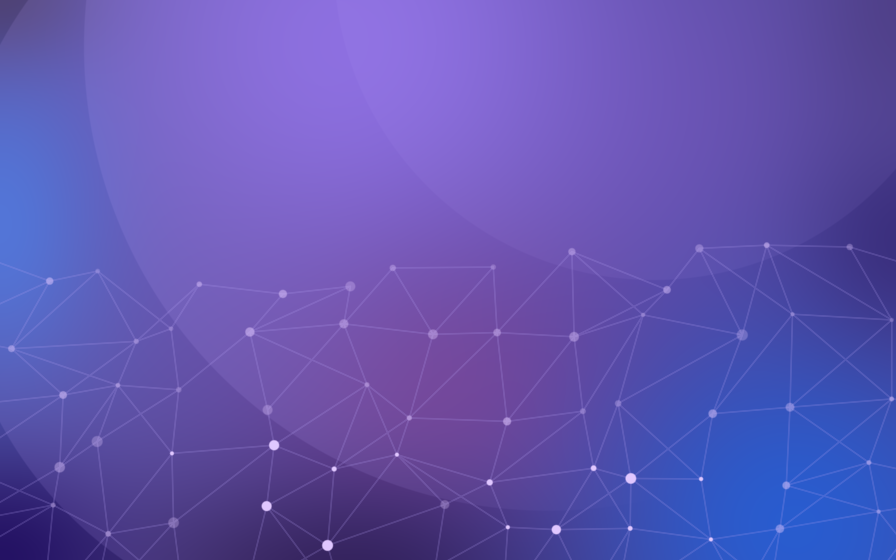
A Shadertoy shader for this background:

```glsl
// Violet and blue gradient with large translucent discs and a network of linked dots.

#define CELL vec2(0.135, 0.115)   // spacing of the network nodes
#define ROWS 5.0                  // rows of nodes above the lower edge
#define JITTER 0.78               // node scatter inside a cell
#define LINE_ALPHA 0.20
#define LINE_WIDTH 0.0007
#define DISC_ALPHA 0.13
#define BASE_COLOR vec3(0.30, 0.26, 0.58)
#define DISC_COLOR vec3(0.75, 0.65, 1.00)
#define LINE_COLOR vec3(0.70, 0.62, 0.95)
#define DOT_COLOR vec3(0.88, 0.78, 1.00)

vec2 hash2(vec2 p) {
    vec3 q = fract(vec3(p.xyx) * vec3(0.1031, 0.1030, 0.0973));
    q += dot(q, q.yzx + 33.33);
    return fract((q.xx + q.yz) * q.zy);
}

// Soft elliptical falloff
float glow(vec2 p, vec2 center, vec2 radius) {
    vec2 d = (p - center) / radius;
    return exp(-dot(d, d));
}

float disc(vec2 p, vec2 center, float radius, float aa) {
    return 1.0 - smoothstep(-aa, aa, length(p - center) - radius);
}

float segment(vec2 p, vec2 a, vec2 b) {
    vec2 pa = p - a, ba = b - a;
    return length(pa - ba * clamp(dot(pa, ba) / dot(ba, ba), 0.0, 1.0));
}

vec2 nodePosition(vec2 id) {
    return (id + 0.5 + JITTER * (hash2(id + 17.0) - 0.5)) * CELL;
}

// Link between two nodes; nothing is drawn above the top row
float link(vec2 p, vec2 id, vec2 stride, float aa) {
    vec2 other = id + stride;
    if (max(id.y, other.y) >= ROWS) return 0.0;
    float d = segment(p, nodePosition(id), nodePosition(other));
    return 1.0 - smoothstep(0.0, aa, d - LINE_WIDTH);
}

vec3 background(vec2 p) {
    vec3 col = BASE_COLOR;
    // Violet light at the top
    col = mix(col, vec3(0.36, 0.28, 0.64), glow(p, vec2(1.20, 0.75), vec2(0.40, 0.35)));
    col = mix(col, vec3(0.52, 0.40, 0.86), glow(p, vec2(0.66, 0.92), vec2(0.48, 0.50)));
    // Magenta center and dark lower edge
    col = mix(col, vec3(0.45, 0.24, 0.56), 0.9 * glow(p, vec2(0.83, 0.28), vec2(0.36, 0.27)));
    col = mix(col, vec3(0.17, 0.10, 0.31), 0.9 * glow(p, vec2(0.56, -0.04), vec2(0.44, 0.19)));
    // Blue sides
    col = mix(col, vec3(0.26, 0.43, 0.82), glow(p, vec2(0.00, 0.60), vec2(0.19, 0.31)));
    col = mix(col, vec3(0.16, 0.36, 0.81), glow(p, vec2(1.42, 0.06), vec2(0.37, 0.36)));
    // Dim corners
    col = mix(col, vec3(0.14, 0.07, 0.39), glow(p, vec2(0.00, 0.00), vec2(0.21, 0.17)));
    col = mix(col, vec3(0.31, 0.26, 0.46), glow(p, vec2(0.00, 1.02), vec2(0.17, 0.13)));
    col = mix(col, vec3(0.21, 0.16, 0.46), 0.8 * glow(p, vec2(1.63, 0.57), vec2(0.20, 0.19)));
    col = mix(col, vec3(0.26, 0.20, 0.46), 0.7 * glow(p, vec2(1.62, 1.00), vec2(0.17, 0.25)));
    return col;
}

vec3 addDiscs(vec3 col, vec2 p, float aa) {
    float large = disc(p, vec2(0.979, 0.917), 0.829, aa) * (1.0 - smoothstep(0.55, 1.25, p.x));
    float upper = disc(p, vec2(1.167, 1.071), 0.571, aa) * 0.55;
    float lower = disc(p, vec2(0.625, 0.583), 0.710, aa) * (1.0 - smoothstep(0.15, 0.80, p.x));
    col = mix(col, DISC_COLOR, DISC_ALPHA * lower);
    col = mix(col, DISC_COLOR, DISC_ALPHA * large);
    return mix(col, DISC_COLOR, DISC_ALPHA * upper);
}

vec3 addNetwork(vec3 col, vec2 p, float aa) {
    vec2 cell = floor(p / CELL);
    float lines = 0.0, dots = 0.0;
    for (int j = -1; j <= 1; j++) {
        for (int i = -1; i <= 1; i++) {
            vec2 id = cell + vec2(i, j);
            if (id.y >= ROWS) continue;
            vec2 node = nodePosition(id);
            vec2 rnd = hash2(id + 71.0);

            // Upright links, most level links and one diagonal
            lines = max(lines, link(p, id, vec2(0.0, 1.0), aa));
            if (rnd.x > 0.25) lines = max(lines, link(p, id, vec2(1.0, 0.0), aa));
            float lean = rnd.y > 0.35 ? 1.0 : -1.0;
            lines = max(lines, link(p, id, vec2(lean, 1.0), aa));

            // Bright dots low in the middle, faint ones elsewhere
            float lit = step(node.y, 0.235) * step(0.24, node.x) * step(node.x, 1.36);
            float alpha = mix(0.25 + 0.30 * rnd.x, 1.0, lit * step(0.2, rnd.x));
            float radius = mix(0.0035, 0.0100, rnd.y * rnd.y);
            dots = max(dots, alpha * disc(p, node, radius, aa));
        }
    }
    col = mix(col, LINE_COLOR, LINE_ALPHA * lines);
    return mix(col, DOT_COLOR, dots);
}

void mainImage(out vec4 fragColor, in vec2 fragCoord) {
    vec2 p = fragCoord / iResolution.y;
    float aa = 1.0 / iResolution.y;
    vec3 col = addDiscs(background(p), p, aa);
    fragColor = vec4(addNetwork(col, p, aa), 1.0);
}
```
